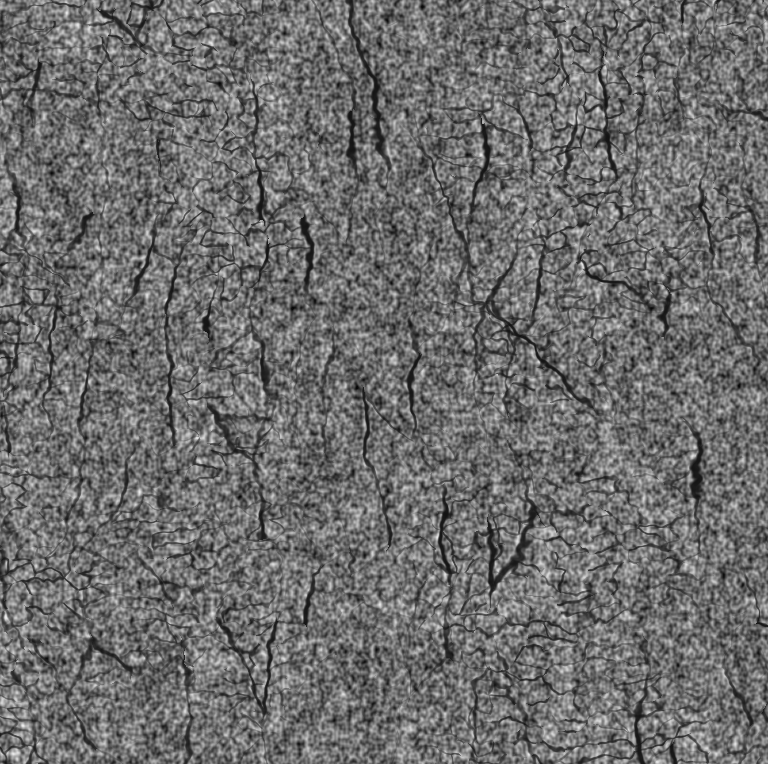
Give the GLSL for this texture, as a Shadertoy shader.

```glsl
// Grey weathered bark: grainy plates split by long upright fissures and a net of hairline cracks.
// Cracks are borders of stretched, warped Voronoi cells, each border with its own random strength;
// the plates between them are octaves of gradient noise.

const float PLATE_GREY = 0.465;
const float FISSURE_GREY = 0.07;
const float TAU = 6.2831853;

float hash(vec2 cell, float seed) {
    uvec2 q = uvec2(ivec2(cell) + 4096) * uvec2(1597u, 3812u) + uint(seed) * 7919u;
    uint h = (q.x ^ (q.y << 7)) * 747796u + q.y * 28913u;
    h = (h ^ (h >> 15)) * 739391u;
    h = (h ^ (h >> 13)) * 668265u;
    h ^= h >> 16;
    return float(h & 65535u) / 65536.0;
}

float cornerSlope(vec2 corner, vec2 offset, float seed) {
    float angle = TAU * hash(corner, seed);
    return dot(vec2(cos(angle), sin(angle)), offset);
}

float gradientNoise(vec2 p, float seed) {
    vec2 i = floor(p), f = p - i;
    vec2 u = f * f * f * (f * (f * 6.0 - 15.0) + 10.0);
    vec2 e = vec2(1.0, 0.0);
    float low = mix(cornerSlope(i, f, seed), cornerSlope(i + e.xy, f - e.xy, seed), u.x);
    float high = mix(cornerSlope(i + e.yx, f - e.yx, seed), cornerSlope(i + e.xx, f - e.xx, seed), u.x);
    return mix(low, high, u.y);
}

vec2 noisePair(vec2 p, float seed) {
    return vec2(gradientNoise(p, seed), gradientNoise(p, seed + 1.0));
}

vec2 cellSite(vec2 cell, float seed) {
    return cell + 0.08 + 0.84 * vec2(hash(cell, seed), hash(cell, seed + 1.0));
}

// Crack darkness, 0 to 1; uprightBias fades the borders that lie flat.
float cracks(vec2 p, vec2 freq, float halfWidth, float uprightBias, float seed, float pixel) {
    vec2 g = p * freq, home = floor(g), nearCell = home, nearSite = vec2(0.0);
    float nearest = 1e3;
    for (int y = -1; y <= 1; y++)
    for (int x = -1; x <= 1; x++) {
        vec2 cell = home + vec2(x, y);
        vec2 toSite = cellSite(cell, seed) - g;
        float d = dot(toSite, toSite);
        if (d < nearest) { nearest = d; nearCell = cell; nearSite = toSite; }
    }
    float nearHash = hash(nearCell, seed + 2.0);
    float dark = 0.0;
    for (int y = -2; y <= 2; y++)
    for (int x = -2; x <= 2; x++) {
        if (x == 0 && y == 0) continue;
        vec2 cell = nearCell + vec2(x, y);
        vec2 site = cellSite(cell, seed) - g;
        vec2 normal = normalize(site - nearSite);
        // Undo the stretch so that widths hold in canvas units
        vec2 slope = normal * freq;
        float dist = dot(0.5 * (site + nearSite), normal) / length(slope);
        float upright = abs(normalize(slope).x);
        float strength = smoothstep(0.15, 0.85, fract(nearHash + hash(cell, seed + 2.0)));
        strength *= mix(1.0, upright * upright, uprightBias);
        float width = halfWidth * (0.35 + 0.85 * strength);
        dark = max(dark, strength * (1.0 - smoothstep(0.25 * width, width + 0.7 * pixel, dist)));
    }
    return dark;
}

float grain(vec2 p) {
    vec2 fibre = p * vec2(1.0, 0.85);
    return 0.38 * gradientNoise(fibre * 200.0, 11.0)
         + 0.32 * gradientNoise(fibre * 105.0 + 3.3, 12.0)
         + 0.18 * gradientNoise(fibre * 48.0 + 7.1, 13.0)
         + 0.11 * gradientNoise(p * vec2(18.0, 12.0), 14.0);
}

// Upright fissures, joined by a few slanting ones
float fissures(vec2 p, float opening, float slantMask, float pixel) {
    float upright = cracks(p, vec2(18.0, 7.0), 0.0034 * opening, 0.85, 21.0, pixel);
    vec2 slanted = vec2(dot(p, vec2(0.6, 0.8)), dot(p, vec2(0.8, -0.6)));
    float slant = cracks(slanted, vec2(8.0, 3.5), 0.0030 * opening, 0.8, 31.0, pixel);
    return max(upright * min(opening, 1.0), slant * slantMask);
}

void mainImage(out vec4 fragColor, in vec2 fragCoord) {
    float pixel = 1.0 / iResolution.y;
    vec2 p = fragCoord * pixel;

    // Bend the growth direction, then roughen the crack paths
    vec2 bent = p + vec2(0.10, 0.03) * noisePair(p * 2.3, 41.0);
    bent += 0.016 * noisePair(p * 13.0, 43.0);
    bent += 0.008 * noisePair(p * 42.0, 45.0);
    vec2 frayed = bent + 0.004 * noisePair(p * 95.0, 47.0);

    // Regional variation
    float patchNoise = gradientNoise(p * 3.7 + 1.7, 51.0);
    float opening = clamp(0.8 + 1.3 * gradientNoise(p * 9.0, 52.0) + 0.5 * patchNoise, 0.25, 1.3);
    float slantMask = smoothstep(-0.05, 0.35, gradientNoise(p * 3.1 + 5.2, 53.0));
    float netMask = smoothstep(-0.45, 0.4, patchNoise + 0.5 * gradientNoise(p * 11.0, 54.0));

    // Cracks and the pale lip beside each fissure
    float deep = fissures(frayed, opening, slantMask, pixel);
    float lip = max(fissures(frayed + vec2(0.005, -0.003), opening, slantMask, pixel) - deep, 0.0);
    float net = cracks(frayed, vec2(36.0, 56.0), 0.0017, 0.0, 61.0, pixel);

    float grey = PLATE_GREY + grain(p) + 0.11 * patchNoise + 0.08 * lip;
    grey = mix(grey, FISSURE_GREY, 0.75 * net * netMask);
    grey = mix(grey, FISSURE_GREY, 0.95 * deep);
    fragColor = vec4(vec3(clamp(grey, 0.03, 0.92)), 1.0);
}
```
